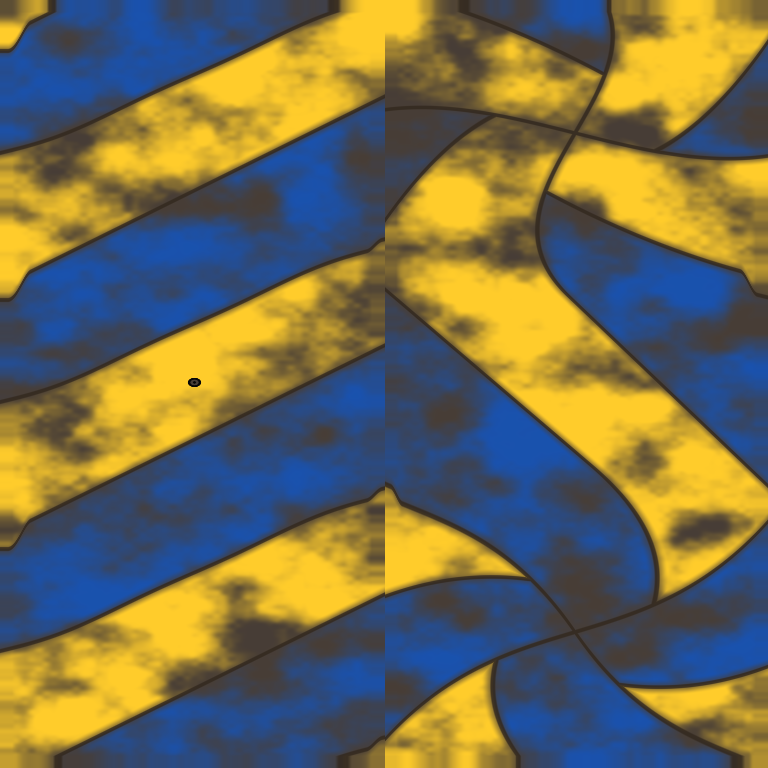
Give the GLSL for this pattern, as a WebGL 2 fragment shader.

```glsl
#version 300 es
precision highp float;
// Two panels of mottled gold and blue bands: slanted waves on the left, two pinwheels on the right.
// Curves become signed fields joined by min and max; half-turn symmetry builds each pinwheel.
// Layered value noise stains both colours, and soft dark outlines follow every edge.
uniform vec2 u_resolution;
out vec4 outColor;

#define BAND_PERIOD 1.297
#define MARGIN 0.0625
#define LINE_WIDTH 0.008
#define EDGE_SHADE 0.045
#define STAIN_SCALE vec2(3.1, 4.8)
#define GOLD vec3(1.0, 0.80, 0.17)
#define BLUE vec3(0.10, 0.32, 0.68)
#define STAIN vec3(0.28, 0.24, 0.21)
#define INK vec3(0.20, 0.16, 0.12)
#define UPPER_HUB vec2(2.995, 0.693)
#define LOWER_HUB vec2(2.995, 3.292)

float hash(vec2 p) {
    vec3 h = fract(vec3(p.xyx) * 0.1031);
    h += dot(h, h.yzx + 33.33);
    return fract((h.x + h.y) * h.z);
}

float valueNoise(vec2 p) {
    vec2 i = floor(p), f = fract(p);
    f = f * f * (3.0 - 2.0 * f);
    float low = mix(hash(i), hash(i + vec2(1, 0)), f.x);
    float high = mix(hash(i + vec2(0, 1)), hash(i + vec2(1, 1)), f.x);
    return mix(low, high, f.y);
}

float layeredNoise(vec2 p) {
    float sum = 0.0, weight = 0.53;
    for (int i = 0; i < 4; i++) {
        sum += weight * valueNoise(p);
        p = p * 2.03 + vec2(17.3, 9.1);
        weight *= 0.5;
    }
    return sum;
}

// Left panel: negative inside gold
float slantedBands(vec2 p) {
    float t = p.x * 0.5, a = 6.28318 * t;
    float top = 0.797 - 0.807 * t + 0.031 * sin(a) + 0.0104 * sin(2.0 * a)
              - 0.04 * smoothstep(0.955, 0.995, t);
    float bottom = 1.5625 - (0.069 + 0.99 * t) * smoothstep(0.02, 0.08, t);
    float offset = p.y - 0.5 * (top + bottom);
    offset = mod(offset + 0.5 * BAND_PERIOD, BAND_PERIOD) - 0.5 * BAND_PERIOD;
    return (abs(offset) - 0.5 * (bottom - top)) * 0.9;
}

// Arms running through the upper hub
float upperSpine(vec2 q) {
    float c = clamp(q.y, -0.851, 0.851);
    return (q.x + 0.58 * c - 0.75 * c * c * c - 1.05 * (q.y - c)) * 0.8;
}
float upperCross(vec2 q) { return q.y - 0.25 * q.x + 0.13 * q.x * q.x * q.x; }

// Blue wedges on one side of the upper hub
float upperWedges(vec2 q) {
    float d = q.x - 0.417;
    float rise = (0.094 - 0.5 * d - 0.8 * d * d - q.y) * 0.72;
    float side = max(max(rise, upperCross(q)), 0.1 - q.x);
    float slope = 0.385 + 0.5 * q.x - 0.13 * q.x * q.x + 0.1 * smoothstep(0.86, 0.95, q.x);
    float below = max(max((slope - q.y) * 0.9, -upperSpine(q)), -q.y);
    return min(side, below);
}

// Arms running through the lower hub
float lowerCross(vec2 q) { return (q.y + 0.3 * q.x + 0.27 * q.x * q.x * q.x) * 0.88; }
float lowerSpine(vec2 q) {
    float a = abs(q.x);
    float h = a * (1.45 - 1.2 * a + 0.46 * a * a) + 0.065 * smoothstep(0.9, 0.96, a);
    return (q.y - sign(q.x) * h) * 0.7;
}

// Gold strip above the lower hub, then the gold wedge beside it
float lowerStrip(vec2 q) {
    float d = -q.y - 0.146, c = min(d, 0.72);
    float left = 0.41 + 0.27 * c - c * c - 1.17 * (d - c);
    return max((left - q.x) * 0.75, lowerCross(q));
}
float lowerWedge(vec2 q) {
    float d = q.x - 0.208;
    return max(max(0.27 + 0.15 * d - 0.33 * d * d - q.y, lowerSpine(q)), 0.1 - q.x);
}

// Right panel: x is the gold field, y the distance to the nearest outline
vec2 pinwheels(vec2 p) {
    vec2 u = p - UPPER_HUB, l = p - LOWER_HUB;
    float blue = min(upperWedges(u), upperWedges(-u));
    float gold = max(lowerStrip(l), -blue);
    gold = min(gold, lowerStrip(-l));
    gold = min(gold, min(lowerWedge(l), lowerWedge(-l)));
    float arms = min(abs(upperSpine(u)), abs(upperCross(u)));
    arms = min(arms, min(abs(lowerCross(l)), abs(lowerSpine(l))));
    return vec2(gold, min(abs(gold), arms));
}

void main() {
    vec2 p = 4.0 * gl_FragCoord.xy / u_resolution;
    p.y = 4.0 - p.y;
    float pixel = 4.0 / min(u_resolution.x, u_resolution.y);
    float panel = step(2.004, p.x);
    vec2 held = vec2(p.x, clamp(p.y, MARGIN, 4.0 - MARGIN));
    vec2 field = vec2(slantedBands(held));
    field.y = abs(field.x);
    if (panel > 0.5) field = pinwheels(held);

    // Stains, held constant in the panel margins
    held.x = clamp(p.x, 2.0 * panel + MARGIN, 2.0 * panel + 2.0 - MARGIN);
    float n = layeredNoise(held * STAIN_SCALE + panel * 31.7);
    float gold = 1.0 - smoothstep(-0.7 * pixel, 0.7 * pixel, field.x);
    float purity = mix(smoothstep(0.20, 0.80, n), smoothstep(0.20, 0.66, n), gold);
    purity *= mix(0.35, 1.0, smoothstep(0.0, EDGE_SHADE, field.y));
    vec3 color = mix(STAIN, mix(BLUE, GOLD, gold), purity);
    float outline = 1.0 - smoothstep(LINE_WIDTH - 0.5 * pixel, LINE_WIDTH + pixel, field.y);
    color = mix(color, INK, 0.85 * outline);

    // Small oval bead in the middle of the left panel
    float r = length((p - vec2(1.013, 1.992)) / vec2(1.0, 0.7));
    color = mix(color, STAIN, 1.0 - smoothstep(0.030, 0.030 + pixel, r));
    float ring = 1.0 - smoothstep(0.004, 0.004 + pixel, abs(r - 0.028));
    float pupil = 1.0 - smoothstep(0.006, 0.006 + pixel, r);
    color = mix(color, vec3(0.03), max(ring, pupil));
    outColor = vec4(color, 1.0);
}
```
